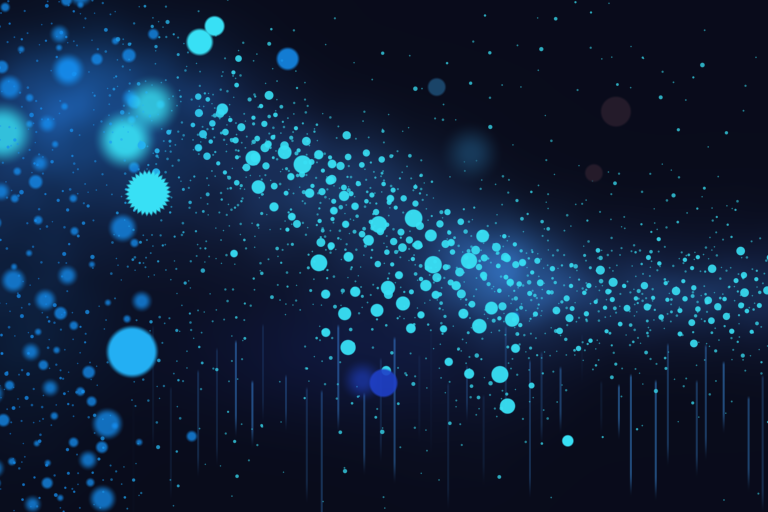
This background is drawn by a Shadertoy shader. Its source:

```glsl
#define NIGHT vec3(0.035, 0.045, 0.105)
#define NAVY vec3(0.08, 0.13, 0.27)
#define TEAL vec3(0.11, 0.29, 0.44)
#define CYAN vec3(0.22, 0.88, 0.96)
#define AZURE vec3(0.08, 0.56, 0.95)
#define INDIGO vec3(0.12, 0.25, 0.78)
#define MAUVE vec3(0.17, 0.12, 0.18)
#define STREAK_GAP 0.036
#define DUST 0
#define BEADS 1
#define TAIL 2
#define BOKEH 3

vec2 hash22(vec2 p) {
    vec3 q = fract(p.xyx * vec3(0.1031, 0.1030, 0.0973));
    q += dot(q, q.yzx + 33.33);
    return fract((q.xx + q.yz) * q.zy);
}

float gradientDot(vec2 id, vec2 f, vec2 corner) {
    return dot(hash22(id + corner) * 2.0 - 1.0, f - corner);
}

float gradientNoise(vec2 p) {
    vec2 id = floor(p), f = fract(p), u = f * f * (3.0 - 2.0 * f);
    float low = mix(gradientDot(id, f, vec2(0)), gradientDot(id, f, vec2(1, 0)), u.x);
    float high = mix(gradientDot(id, f, vec2(0, 1)), gradientDot(id, f, vec2(1)), u.x);
    return mix(low, high, u.y);
}

float orb(vec2 p, vec2 centre, float radius, float blur) {
    blur = max(blur, 0.8 / iResolution.y);
    return 1.0 - smoothstep(radius - blur, radius + blur, length(p - centre));
}

float glow(vec2 p, vec2 centre, vec2 size) {
    vec2 d = (p - centre) / size;
    return exp(-dot(d, d));
}

// Falling wave: soft band with separate spread above and below its spine
float band(vec2 p, float above, float below) {
    float d = p.y - mix(0.78, 0.43, smoothstep(0.3, 1.15, p.x));
    float spread = d > 0.0 ? above : mix(below, above, smoothstep(0.85, 1.2, p.x));
    return exp(-d * d / (spread * spread));
}

// Chance that a particle of the given kind lives at p
float coverage(vec2 p, int kind) {
    if (kind == DUST) return 0.03 + 0.5 * band(p, 0.13, 0.28) * smoothstep(0.1, 0.45, p.x)
                           + 0.2 * (1.0 - smoothstep(0.1, 0.6, p.x));
    if (kind == BEADS) return 0.95 * band(p, 0.05, 0.24) * smoothstep(0.34, 0.62, p.x)
                            * (1.0 - smoothstep(0.98, 1.12, p.x));
    if (kind == TAIL) return 0.9 * band(p, 0.07, 0.1) * smoothstep(0.25, 0.42, p.x);
    return 0.75 * (1.0 - smoothstep(0.08, 0.42, p.x));
}

// One particle per tilted cell, kept inside its cell
float particles(vec2 p, float cell, vec2 radii, float blur, int kind, float seed) {
    mat2 tilt = mat2(0.8, 0.6, -0.6, 0.8);
    vec2 id = floor(tilt * p / cell + seed);
    vec2 jitter = hash22(id + seed), traits = hash22(id + seed + 71.0);
    float radius = mix(radii.x, radii.y, traits.y * traits.y);
    float room = max(0.0, 0.5 - (radius + blur) / cell);
    vec2 centre = (id + 0.5 + (jitter * 2.0 - 1.0) * room - seed) * cell * tilt;
    return step(traits.x, coverage(centre, kind)) * orb(p, centre, radius, blur);
}

// Fine vertical trails hanging below the wave
float streaks(vec2 p) {
    float column = floor(p.x / STREAK_GAP);
    vec2 h = hash22(vec2(column, 5.0)), k = hash22(vec2(column, 19.0));
    float x = (column + 0.2 + 0.6 * h.x) * STREAK_GAP;
    float top = mix(0.2, 0.37, h.y), bottom = top - mix(0.1, 0.3, k.x);
    float line = 1.0 - smoothstep(0.0008, 0.0012 + 1.0 / iResolution.y, abs(p.x - x));
    float span = smoothstep(bottom, bottom + 0.05, p.y) * (1.0 - smoothstep(top - 0.01, top, p.y));
    return line * span * k.y * smoothstep(0.22, 0.45, x);
}

void mainImage(out vec4 fragColor, in vec2 fragCoord) {
    vec2 p = fragCoord / iResolution.y;
    p.x *= 1.5 * iResolution.y / iResolution.x;

    // Night haze and light inside the wave
    float mist = 1.0 + 0.5 * gradientNoise(p * 5.0) + 0.3 * gradientNoise(p * 13.0);
    vec3 col = mix(NIGHT, NAVY, clamp(0.85 * band(p, 0.12, 0.28) * mist, 0.0, 1.0));
    col += TEAL * mist * (0.75 * glow(p, vec2(0.98, 0.46), vec2(0.13, 0.11))
         + 0.35 * glow(p, vec2(0.68, 0.62), vec2(0.2, 0.12))
         + 0.3 * glow(p, vec2(1.3, 0.43), vec2(0.25, 0.06)));
    col += AZURE * mist * (0.35 * glow(p, vec2(0.18, 0.78), vec2(0.22, 0.15))
         + 0.12 * glow(p, vec2(0.04, 0.45), vec2(0.16, 0.28)));
    col += INDIGO * 0.12 * glow(p, vec2(0.65, 0.3), vec2(0.3, 0.12));
    col += TEAL * 0.9 * streaks(p);

    // Blurred lights on the left
    vec3 tint = mix(AZURE, CYAN, smoothstep(0.1, 0.5, p.x));
    col = mix(col, AZURE, 0.75 * particles(p, 0.105, vec2(0.012, 0.028), 0.009, BOKEH, 3.0));
    col = mix(col, AZURE, 0.75 * particles(p, 0.06, vec2(0.005, 0.013), 0.004, BOKEH, 11.0));
    col = mix(col, CYAN, 0.9 * orb(p, vec2(0.245, 0.727), 0.043, 0.022));
    col = mix(col, CYAN, 0.8 * orb(p, vec2(0.295, 0.795), 0.038, 0.024));
    col = mix(col, CYAN, 0.8 * orb(p, vec2(0.005, 0.74), 0.045, 0.022));
    col = mix(col, AZURE, 0.9 * orb(p, vec2(0.133, 0.863), 0.025, 0.012));

    // Dust, beads and the thin tail of the wave
    col = mix(col, tint, 0.55 * particles(p, 0.016, vec2(0.0012, 0.0025), 0.001, DUST, 23.0));
    col = mix(col, tint, 0.75 * particles(p, 0.027, vec2(0.002, 0.0045), 0.001, DUST, 37.0));
    col = mix(col, tint, 0.9 * particles(p, 0.028, vec2(0.004, 0.009), 0.0015, TAIL, 41.0));
    col = mix(col, tint, 0.95 * particles(p, 0.046, vec2(0.007, 0.018), 0.0018, BEADS, 53.0));

    // Distinct orbs
    vec2 burr = p - vec2(0.289, 0.623);
    float spikes = 0.0025 * sin(30.0 * atan(burr.y, burr.x));
    col = mix(col, CYAN, orb(burr, vec2(0), 0.041 + spikes, 0.004));
    col = mix(col, mix(AZURE, CYAN, 0.4), orb(p, vec2(0.258, 0.313), 0.048, 0.006));
    col = mix(col, CYAN, orb(p, vec2(0.39, 0.918), 0.025, 0.004));
    col = mix(col, CYAN, orb(p, vec2(0.419, 0.949), 0.019, 0.003));
    col = mix(col, AZURE, 0.85 * orb(p, vec2(0.562, 0.885), 0.021, 0.004));
    col = mix(col, TEAL, 0.9 * orb(p, vec2(0.853, 0.83), 0.017, 0.003));
    col = mix(col, TEAL, 0.7 * orb(p, vec2(0.92, 0.701), 0.035, 0.03));
    col = mix(col, INDIGO, 0.6 * orb(p, vec2(0.708, 0.257), 0.025, 0.02));
    col = mix(col, INDIGO, 0.9 * orb(p, vec2(0.749, 0.252), 0.027, 0.003));
    col = mix(col, MAUVE, 0.8 * orb(p, vec2(1.203, 0.782), 0.029, 0.003));
    col = mix(col, MAUVE, 0.8 * orb(p, vec2(1.16, 0.662), 0.017, 0.003));
    col = mix(col, CYAN, orb(p, vec2(1.109, 0.139), 0.011, 0.002));

    fragColor = vec4(clamp(col, 0.0, 1.0), 1.0);
}
```
